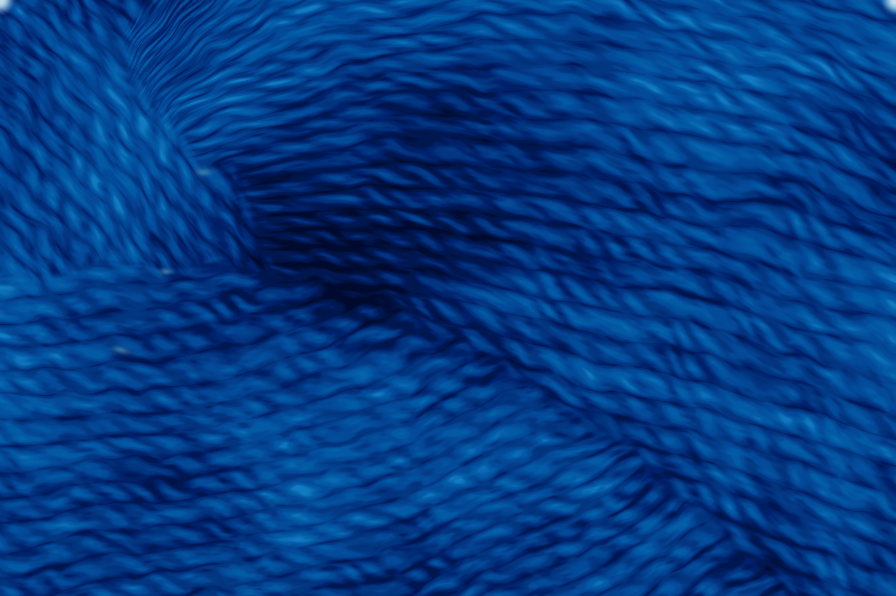
A WebGL 2 fragment shader for this texture:

```glsl
#version 300 es
precision highp float;
// Folded skein of twisted blue wool, three bundles of strands meeting in a shadowed crease.

uniform vec2 u_resolution;
out vec4 fragColor;

const float PI = 3.14159265;

float hash(vec2 p) {
    vec3 q = fract(vec3(p.xyx) * vec3(0.1031, 0.1030, 0.0973));
    q += dot(q, q.yzx + 33.33);
    return fract((q.x + q.y) * q.z);
}

float noise(vec2 p) {
    vec2 i = floor(p), f = fract(p);
    f = f * f * (3.0 - 2.0 * f);
    return mix(mix(hash(i), hash(i + vec2(1, 0)), f.x),
               mix(hash(i + vec2(0, 1)), hash(i + vec2(1, 1)), f.x), f.y);
}

float blob(vec2 p, vec2 center, vec2 radius) {
    vec2 q = (p - center) / radius;
    return exp(-dot(q, q));
}

// Tone of twisted yarn: "across" counts strands, "along" runs down their length.
float yarn(float along, float across, float seed) {
    float id = floor(across), f = fract(across);
    float body = pow(sin(PI * f), 0.8);
    float offset = hash(vec2(id + 50.0, seed));
    float wander = 1.1 * noise(vec2(along * 9.0, id + seed));
    float ply = 0.5 + 0.5 * cos(2.0 * PI * (along / 0.058 + f * 0.85 + offset + wander));
    float strength = 0.12 + 0.46 * noise(vec2(along * 11.0 + seed, id * 3.7));
    float fibre = noise(vec2(along * 30.0 + across * 1.5, across * 4.0 + seed));
    float hair = noise(vec2(along * 75.0 + across * 3.0, across * 7.0 - seed));
    float gapDepth = 0.26 + 0.24 * noise(vec2(along * 5.0, id * 1.9 + seed));
    return 0.25 + gapDepth * body + strength * (ply - 0.5) * body
         + 0.32 * (fibre - 0.5) + 0.2 * (hair - 0.5) + 0.14 * (offset - 0.5);
}

// Strands rising out of the crease, then bending over to the right.
float archedBundle(vec2 p) {
    float u = max(p.x - 0.2, -0.05);
    float v = p.y - 0.55 + 0.1 * u * u + 0.05 * u;
    float across = v / (1.3 - 0.95 * exp(-2.4 * u));
    return yarn(length(p - vec2(0.2, 0.45)), across / 0.037, 11.0);
}

// Steep strands falling to the right.
float steepBundle(vec2 p) {
    vec2 dir = normalize(vec2(0.55, -0.83));
    float along = dot(p, dir);
    float across = dot(p, vec2(-dir.y, dir.x)) + 0.2 * along * along;
    return yarn(along, across / 0.034, 23.0);
}

// Strands lying flat at the left and climbing towards the right.
float lowerBundle(vec2 p) {
    float across = p.y - 0.04 * p.x - 0.25 * p.x * p.x;
    return yarn(p.x + 0.25 * p.y, across / 0.041, 37.0);
}

float creaseHeight(float x) {
    float d = max(x - 0.42, 0.0);
    return 0.52 + 0.1 * x - 0.35 * d - 0.42 * d * d;
}

vec3 dye(float t) {
    vec3 c = mix(vec3(0.0, 0.04, 0.18), vec3(0.0, 0.09, 0.31), smoothstep(-0.2, 0.12, t));
    c = mix(c, vec3(0.0, 0.13, 0.42), smoothstep(0.14, 0.29, t));
    c = mix(c, vec3(0.01, 0.21, 0.50), smoothstep(0.27, 0.47, t));
    c = mix(c, vec3(0.01, 0.29, 0.60), smoothstep(0.47, 0.69, t));
    c = mix(c, vec3(0.01, 0.35, 0.64), smoothstep(0.69, 0.86, t));
    return mix(c, vec3(0.07, 0.48, 0.76), smoothstep(0.86, 1.2, t));
}

void main() {
    vec2 p = gl_FragCoord.xy / u_resolution.y;
    float aspect = u_resolution.x / u_resolution.y;

    // Loose wander of the strands
    vec2 w = p + 0.028 * (vec2(noise(p * 6.0), noise(p * 6.0 + 40.0)) - 0.5)
               + 0.010 * (vec2(noise(p * 26.0), noise(p * 26.0 + 80.0)) - 0.5);

    // Bundles overlap along soft, ragged edges
    float ragged = 0.05 * (noise(p * 17.0 + 3.0) - 0.5);
    float aboveCrease = w.y - creaseHeight(w.x) + ragged;
    float seam = w.x - mix(0.48, 0.25, smoothstep(0.55, 0.9, w.y)) + 1.4 * ragged;
    float upper = mix(steepBundle(w), archedBundle(w), smoothstep(-0.03, 0.03, seam));
    float tone = mix(lowerBundle(w), upper, smoothstep(-0.02, 0.02, aboveCrease));

    // Shadows in the folds
    float creaseReach = smoothstep(0.25, 0.55, p.x) * (1.0 - 0.5 * smoothstep(1.0, 1.4, p.x));
    tone -= 0.26 * creaseReach * exp(-pow((aboveCrease - 0.01) / 0.07, 2.0));
    tone -= 0.34 * blob(p, vec2(0.57, 0.63), vec2(0.19, 0.18));
    tone -= 0.24 * blob(p, vec2(0.95, 0.62), vec2(0.36, 0.11));
    tone -= 0.18 * blob(p, vec2(0.78, 0.84), vec2(0.22, 0.10));
    tone -= 0.12 * exp(-pow((seam - 0.03) / 0.06, 2.0)) * smoothstep(0.0, 0.06, aboveCrease);

    // Lit swells and slow changes of light
    tone += 0.20 * blob(p, vec2(0.82, 0.49), vec2(0.14, 0.04));
    tone += 0.13 * blob(p, vec2(0.60, 0.22), vec2(0.45, 0.16));
    tone += 0.13 * blob(p, vec2(1.30, 0.88), vec2(0.35, 0.14));
    tone += 0.10 * blob(p, vec2(0.15, 0.78), vec2(0.22, 0.20));
    tone += 0.30 * (noise(p * 4.0 + 9.0) - 0.5) + 0.24 * (noise(p * 10.0 + 21.0) - 0.5);
    vec3 color = dye(tone + 0.03);

    // A few pale flecks of lint
    for (int i = 0; i < 3; i++) {
        float k = float(i);
        vec2 center = vec2(0.21 + 0.07 * k, 0.36 + 0.4 * hash(vec2(k, 5.0)));
        float fleck = blob(w, center, vec2(0.011, 0.005));
        color = mix(color, vec3(0.30, 0.58, 0.68), 0.65 * fleck);
    }

    // Light ground peeping past the two upper corners
    float corner = min(length(p - vec2(0.0, 1.0)), length(p - vec2(aspect, 1.0)));
    color = mix(vec3(0.75, 0.86, 0.92), color, smoothstep(0.004, 0.028, corner));
    fragColor = vec4(color, 1.0);
}
```
